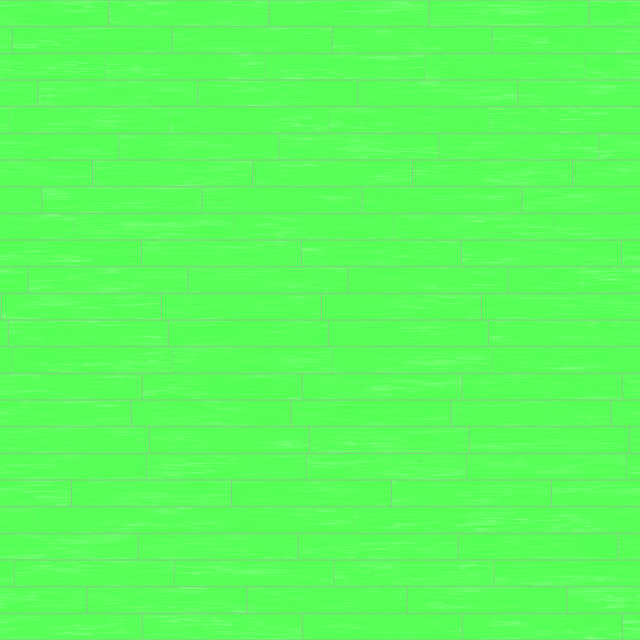
Give the GLSL for this texture, as a WebGL 1 fragment shader.

```glsl
precision highp float;
// Bright green plank floor: 24 rows of 4 long boards, each row shifted at random.
// Thin grey-green seams are box filtered; streaky grain is value noise stretched
// along each board and seeded by its wrapped index, so the whole sheet tiles.

uniform vec2 u_resolution;

const float ROWS = 24.0;
const float BOARDS = 4.0;
const float SEAM_WIDTH = 0.0015;
const float BEVEL_WIDTH = 0.0045;
const float GROOVE_WIDTH = 0.0008;

const vec3 BASE = vec3(0.33, 1.0, 0.33);
const vec3 PALE = vec3(0.60, 1.0, 0.60);
const vec3 DARK = vec3(0.36, 0.80, 0.36);
const vec3 SEAM = vec3(0.53, 0.79, 0.53);

float hash(vec2 p) {
    vec3 q = fract(p.xyx * vec3(0.1031, 0.1030, 0.0973));
    q += dot(q, q.yzx + 33.33);
    return fract((q.x + q.y) * q.z);
}

float valueNoise(vec2 p) {
    vec2 cell = floor(p);
    vec2 f = fract(p);
    f = f * f * (3.0 - 2.0 * f);
    float low = mix(hash(cell), hash(cell + vec2(1.0, 0.0)), f.x);
    float high = mix(hash(cell + vec2(0.0, 1.0)), hash(cell + 1.0), f.x);
    return mix(low, high, f.y);
}

// Share of a pixel covered by a line, from the signed distance to its centre
float lineCoverage(float dist, float width, float pixel) {
    float halfWidth = 0.5 * width;
    float right = clamp(dist + 0.5 * pixel, -halfWidth, halfWidth);
    float left = clamp(dist - 0.5 * pixel, -halfWidth, halfWidth);
    return (right - left) / pixel;
}

// Signed distance to the nearest whole number, in canvas units
float edgeDistance(float t, float count) {
    return (fract(t + 0.5) - 0.5) / count;
}

vec3 grain(vec2 local, vec2 board) {
    vec2 seed = board * vec2(37.0, 61.0) + 11.0;
    float patches = smoothstep(0.35, 0.95, valueNoise(local * vec2(14.0, 80.0) + seed));
    float fine = valueNoise(local * vec2(24.0, 460.0) + seed + 200.0);
    float hair = valueNoise(local * vec2(60.0, 510.0) + seed + 500.0);
    float streaks = smoothstep(0.35, 1.0, fine) * (0.10 + 0.22 * patches);
    streaks += smoothstep(0.5, 1.0, hair) * (0.04 + 0.32 * patches);
    float tone = 0.03 * hash(board + 70.0);
    vec3 color = mix(BASE, PALE, clamp(streaks + tone, 0.0, 1.0));

    // Rare dark slivers
    float sliver = valueNoise(local * vec2(34.0, 500.0) + seed + 900.0);
    return mix(color, DARK, 0.25 * smoothstep(0.94, 1.0, sliver));
}

void main() {
    vec2 uv = gl_FragCoord.xy / u_resolution;
    vec2 pixel = 1.0 / u_resolution;

    // Board layout
    float row = floor(uv.y * ROWS);
    float along = uv.x * BOARDS + hash(vec2(row, 5.0));
    vec2 board = vec2(mod(floor(along), BOARDS), row);
    vec2 local = vec2(fract(along) / BOARDS, fract(uv.y * ROWS) / ROWS);
    vec3 color = grain(local, board);

    // Row seams with a soft bevel
    float rowDist = edgeDistance(uv.y * ROWS, ROWS);
    float rowSeam = lineCoverage(rowDist, SEAM_WIDTH, pixel.y);
    float bevel = 0.1 * lineCoverage(rowDist, BEVEL_WIDTH, pixel.y);

    // End joints, fading out in some rows
    float jointStrength = smoothstep(0.05, 0.6, hash(vec2(row, 17.0)));
    float jointDist = edgeDistance(along, BOARDS);
    float joint = jointStrength * lineCoverage(jointDist, SEAM_WIDTH, pixel.x);

    // Faint broken groove beside the joints of some rows
    float grooveShift = mix(-0.014, 0.014, hash(vec2(row, 29.0)));
    float grooveStrength = 0.5 * step(0.5, hash(vec2(row, 41.0)));
    float broken = smoothstep(0.2, 0.6, valueNoise(vec2(row * 31.0, local.y * 190.0)));
    float groove = grooveStrength * broken
        * lineCoverage(jointDist - grooveShift, GROOVE_WIDTH, pixel.x);

    color = mix(color, SEAM, max(max(rowSeam, bevel), max(joint, groove)));
    gl_FragColor = vec4(color, 1.0);
}
```
